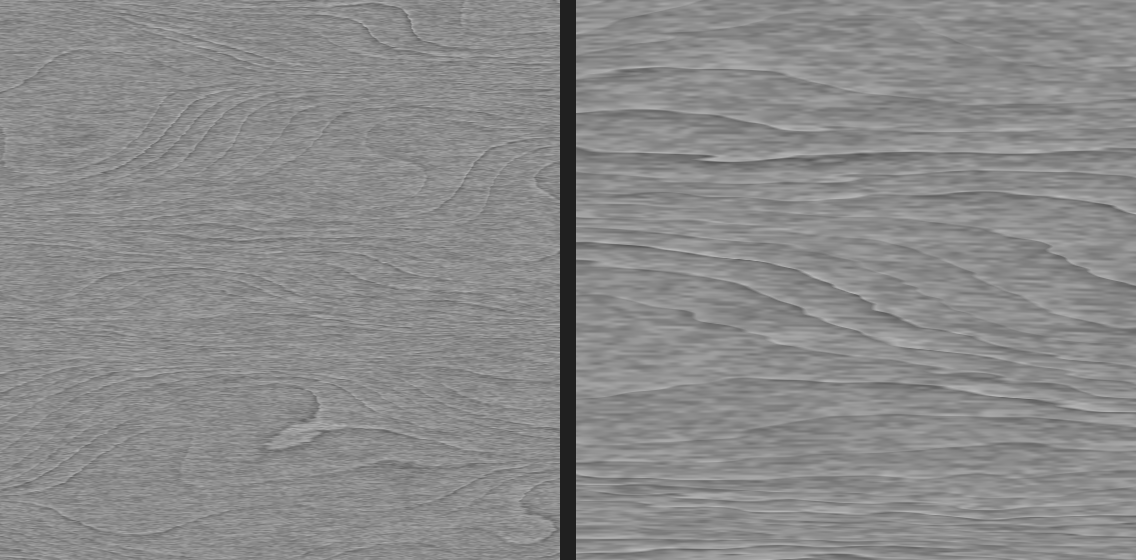
Left: the whole. Right: its middle third, enlarged.
This texture is drawn by a WebGL 2 fragment shader. Its source:

```glsl
#version 300 es
precision highp float;
// Grey brushed wood: embossed growth rings running sideways under fine fibres.

uniform vec2 u_resolution;
out vec4 fragColor;

const float BASE_TONE = 0.549;
const float RING_COUNT = 52.0;       // mean rings over the canvas height
const float WARP_AMOUNT = 3.0;       // bending of the rings, in rings
const vec2 WARP_SCALE = vec2(2.1, 12.0);
const float LIT_WIDTH = 0.0030;      // bright lip of a ring
const float SHADE_WIDTH = 0.0046;    // shadow next to the lip
const float RELIEF = 0.130;
const float RAGGEDNESS = 0.0045;     // fibre tearing along ring edges
const vec2 TEAR_SCALE = vec2(32.0, 240.0);
const vec2 FIBRE_SCALE = vec2(38.0, 500.0);
const vec2 PORE_SCALE = vec2(130.0, 740.0);
const vec2 STREAK_SCALE = vec2(6.0, 120.0);
const float FIBRE_CONTRAST = 0.090;
const float PORE_CONTRAST = 0.120;
const float STREAK_CONTRAST = 0.026;

float hash(vec2 cell) {
    uvec2 q = uvec2(ivec2(cell)) * uvec2(1597u, 3943u);
    uint n = (q.x ^ (q.y << 7)) * 747796u + 28913u;
    n = (n ^ (n >> 15)) * 277803u;
    n = (n ^ (n >> 13)) * 95121u;
    return float((n ^ (n >> 16)) & 65535u) / 65535.0;
}

// One row of strands, shifted at random so that their ends do not line up.
float strandRow(float x, float row) {
    x += 9.0 * hash(vec2(7.0, row));
    float cell = floor(x);
    float blend = smoothstep(0.0, 1.0, x - cell);
    return mix(hash(vec2(cell, row)), hash(vec2(cell + 1.0, row)), blend);
}

// Sideways strands, from -0.5 to 0.5.
float strands(vec2 p) {
    p += 40.0;
    float row = floor(p.y);
    float blend = smoothstep(0.0, 1.0, p.y - row);
    return mix(strandRow(p.x, row), strandRow(p.x, row + 1.0), blend) - 0.5;
}

// Layered sines, each bent by the sum of those before it.
float grainWarp(vec2 p) {
    float sum = 0.0;
    float amplitude = WARP_AMOUNT;
    vec2 wave = WARP_SCALE;
    for (int i = 0; i < 6; i++) {
        sum += amplitude * sin(dot(p, wave) + 2.4 * float(i) + 0.36 * sum);
        wave *= vec2(-1.45, 1.31);
        amplitude *= 0.65;
    }
    return sum;
}

float ringField(vec2 p) {
    return RING_COUNT * p.y + grainWarp(p);
}

// Bright and dark sides of the nearest ring edge, from -1 to 1.
float ringRelief(vec2 p, float tear, float pixel) {
    const float STEP = 0.001;
    float field = ringField(p);
    vec2 slope = vec2(ringField(p + vec2(STEP, 0.0)) - field,
                      ringField(p + vec2(0.0, STEP)) - field) / STEP;
    float steepness = max(length(slope), 14.0);
    float phase = field + RAGGEDNESS * tear * steepness;
    float ring = floor(phase + 0.5);
    float offset = phase - ring;
    float side = offset / steepness;
    float width = side > 0.0 ? LIT_WIDTH : SHADE_WIDTH;
    float profile = clamp(side / pixel, -1.0, 1.0) * exp(-abs(side) / width);
    float strength = mix(0.45, 1.0, hash(vec2(ring + 20.0, 71.0)));
    strength *= 0.95 + 0.45 * sin(9.0 * p.x + 0.9 * ring);
    return profile * strength * (1.0 - 2.0 * abs(offset));
}

void main() {
    vec2 p = gl_FragCoord.xy / u_resolution.y;
    float pixel = 1.0 / u_resolution.y;

    // Fibres lean slightly with the rings.
    vec2 along = p + vec2(0.0, 0.002 * grainWarp(p));
    float tear = strands(along * TEAR_SCALE);
    float fibre = strands(along * FIBRE_SCALE);
    float pore = strands(along * PORE_SCALE);
    float streak = strands(along * STREAK_SCALE);

    // Relief and fibre layers over the base grey.
    float tone = BASE_TONE;
    tone += RELIEF * ringRelief(p, tear + 0.4 * fibre, pixel);
    tone += FIBRE_CONTRAST * fibre + PORE_CONTRAST * pore;
    tone += STREAK_CONTRAST * streak;

    fragColor = vec4(vec3(clamp(tone, 0.0, 1.0)), 1.0);
}
```
